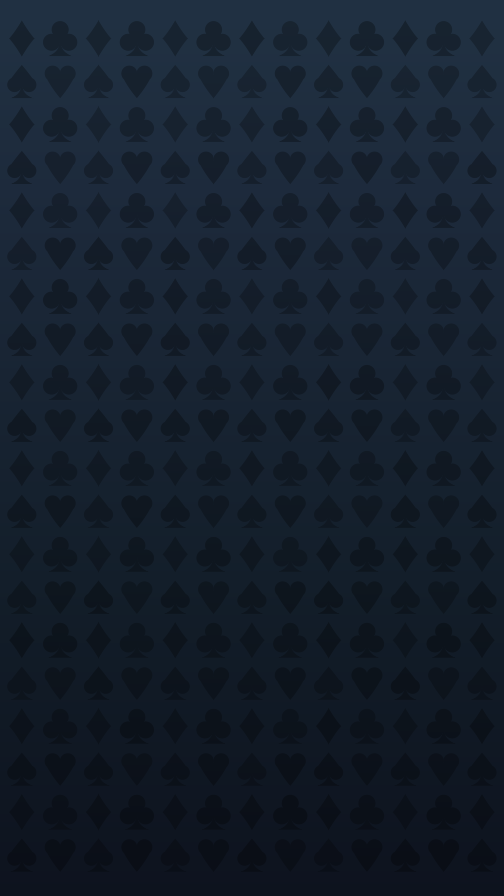
A Shadertoy shader for this pattern:

```glsl
// Card suits in a dim 13 by 20 grid over a vertical night-blue gradient.
// Rows alternate diamond/club and spade/heart; each suit is a distance
// function made of round lobes, curved tapers and a flared stem.

const vec2 CANVAS = vec2(432.0, 768.0);     // design units, y points down
const vec2 GRID = vec2(13.0, 20.0);         // columns, rows
const vec2 FIRST = vec2(18.7, 33.0);        // centre of the top left suit
const vec2 PITCH = vec2(32.87, 36.84);
const vec2 DIAMOND_HALF = vec2(10.8, 15.5);
const vec3 SKY_TOP = vec3(0.126, 0.190, 0.258);
const vec3 SKY_UPPER = vec3(0.112, 0.163, 0.232);
const vec3 SKY_LOWER = vec3(0.072, 0.115, 0.160);
const vec3 SKY_BOTTOM = vec3(0.052, 0.073, 0.118);
const float SUIT_SHADE = 0.73;              // suit brightness over the sky
const float SHADE_VARIATION = 0.07;

float hash(vec2 p) {
    return fract(sin(dot(p, vec2(127.1, 311.7))) * 43758.5);
}

float circle(vec2 p, vec2 centre, float radius) {
    return length(p - centre) - radius;
}

// Wedge growing from a point at tipY to halfWidth at baseY, with bowed sides
float taper(vec2 p, float tipY, float baseY, float halfWidth, float bulge) {
    float t = (p.y - tipY) / (baseY - tipY);
    float w = halfWidth * t * (1.0 + bulge * (1.0 - t));
    return max((abs(p.x) - w) * 0.82, (t - 1.0) * abs(baseY - tipY));
}

// Narrow stalk that flares into a flat foot
float stem(vec2 p, float topY, float footY, float halfWidth) {
    float u = clamp((p.y - topY) / (footY - topY), 0.0, 1.0);
    float w = 1.1 + (halfWidth - 1.1) * u * u * u * u;
    return max((abs(p.x) - w) * 0.6, max(topY - p.y, p.y - footY));
}

float diamond(vec2 p) {
    vec2 q = abs(p);
    float side = dot(q, DIAMOND_HALF.yx) - DIAMOND_HALF.x * DIAMOND_HALF.y;
    float bow = 0.03 * q.x * (DIAMOND_HALF.x - q.x);
    return side / length(DIAMOND_HALF) + max(bow, 0.0) * 0.5;
}

float club(vec2 p) {
    vec2 q = vec2(abs(p.x), p.y);
    float lobes = min(circle(q, vec2(0.0, -7.6), 7.3), circle(q, vec2(7.4, 3.2), 7.3));
    float core = circle(q, vec2(0.0, 0.0), 3.2);
    return min(min(lobes, core), stem(p, 0.0, 15.0, 10.0));
}

float spade(vec2 p) {
    vec2 q = vec2(abs(p.x), p.y);
    float body = min(circle(q, vec2(6.2, 2.8), 6.3), taper(p, -14.2, 2.2, 12.5, 0.12));
    return min(body, stem(p, 1.0, 14.2, 9.5));
}

float heart(vec2 p) {
    vec2 q = vec2(abs(p.x), p.y);
    return min(circle(q, vec2(6.5, -6.8), 6.8), taper(p, 14.3, -6.0, 13.2, 0.3));
}

float suit(vec2 p, vec2 cell) {
    bool oddColumn = mod(cell.x, 2.0) > 0.5;
    bool oddRow = mod(cell.y, 2.0) > 0.5;
    if (oddRow) return oddColumn ? heart(p) : spade(p);
    return oddColumn ? club(p) : diamond(p);
}

vec3 sky(float depth) {
    vec3 c = mix(SKY_TOP, SKY_UPPER, smoothstep(0.0, 0.26, depth));
    c = mix(c, SKY_LOWER, clamp((depth - 0.22) / 0.46, 0.0, 1.0));
    return mix(c, SKY_BOTTOM, clamp((depth - 0.66) / 0.34, 0.0, 1.0));
}

void mainImage(out vec4 fragColor, in vec2 fragCoord) {
    vec2 uv = fragCoord / iResolution.xy;
    uv.y = 1.0 - uv.y;
    vec2 p = uv * CANVAS;

    // Nearest grid cell and position inside it
    vec2 cell = clamp(floor((p - FIRST) / PITCH + 0.5), vec2(0.0), GRID - 1.0);
    vec2 local = p - FIRST - cell * PITCH;

    // Soft-edged suit, with slightly uneven darkness
    float pixel = CANVAS.y / iResolution.y;
    float cover = 1.0 - smoothstep(-0.6 * pixel, 0.6 * pixel, suit(local, cell));
    float shade = SUIT_SHADE + SHADE_VARIATION * (hash(cell) - 0.5);

    vec3 color = sky(uv.y) * mix(1.0, shade, cover);
    fragColor = vec4(color, 1.0);
}
```
